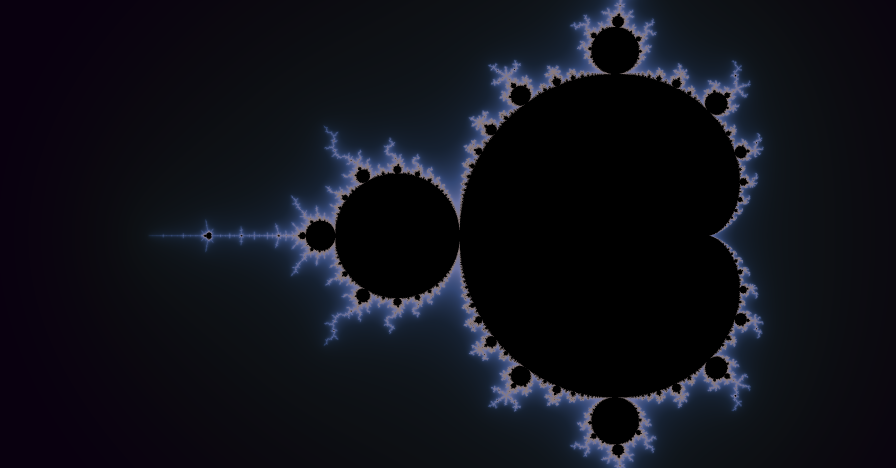
This background is drawn by a Shadertoy shader. Its source:

```glsl
// Mandelbrot set in black, ringed by pale filaments on a dark blue-violet field.
// Each sample iterates z*z + c, turns its smooth escape level into a colour,
// and a small grid of samples per pixel smooths the fine edges.

const int MAX_STEPS = 200;
const int GRID = 3;
const float VIEW_HEIGHT = 1.881;
const vec2 VIEW_CENTER = vec2(-0.797, 0.007);
const float BAILOUT = 65536.0;

const vec3 VIOLET   = vec3(0.035, 0.000, 0.060);
const vec3 DUSK     = vec3(0.043, 0.035, 0.060);
const vec3 SLATE    = vec3(0.050, 0.060, 0.075);
const vec3 DEEP     = vec3(0.060, 0.082, 0.105);
const vec3 HALO     = vec3(0.085, 0.130, 0.195);
const vec3 BLUE     = vec3(0.200, 0.280, 0.460);
const vec3 LAVENDER = vec3(0.420, 0.450, 0.640);
const vec3 SAND     = vec3(0.540, 0.480, 0.480);

// Closed forms for the main cardioid and the disc to its left
bool insideMainBodies(vec2 c) {
    float y2 = c.y * c.y;
    float p = c.x - 0.25;
    float q = p * p + y2;
    bool cardioid = q * (q + p) < 0.25 * y2;
    bool disc = dot(c + vec2(1.0, 0.0), c + vec2(1.0, 0.0)) < 0.0625;
    return cardioid || disc;
}

// Continuous escape level; negative when the orbit stays bounded
float escapeLevel(vec2 c) {
    if (insideMainBodies(c)) return -1.0;
    vec2 z = vec2(0.0);
    for (int i = 1; i <= MAX_STEPS; i++) {
        z = vec2(z.x * z.x - z.y * z.y, 2.0 * z.x * z.y) + c;
        float r2 = dot(z, z);
        if (r2 > BAILOUT) return max(float(i) - log2(0.5 * log2(r2)), 0.0);
    }
    return -1.0;
}

float ramp(float a, float b, float x) {
    return clamp((x - a) / (b - a), 0.0, 1.0);
}

// Palette from the far field to the boundary
vec3 levelColor(float level) {
    if (level < 0.0) return vec3(0.0);
    vec3 color = mix(VIOLET, DUSK, ramp(1.0, 1.75, level));
    color = mix(color, SLATE, ramp(1.75, 2.6, level));
    color = mix(color, DEEP, ramp(2.6, 4.3, level));
    color = mix(color, HALO, ramp(4.3, 7.5, level));
    color = mix(color, BLUE, ramp(7.5, 13.0, level));
    color = mix(color, LAVENDER, ramp(13.0, 22.0, level));
    return mix(color, SAND, ramp(22.0, 45.0, level));
}

vec2 toPlane(vec2 pixel) {
    return (pixel - 0.5 * iResolution.xy) / iResolution.y * VIEW_HEIGHT + VIEW_CENTER;
}

void mainImage(out vec4 fragColor, in vec2 fragCoord) {
    vec3 sum = vec3(0.0);
    for (int j = 0; j < GRID; j++) {
        for (int i = 0; i < GRID; i++) {
            vec2 offset = (vec2(i, j) + 0.5) / float(GRID) - 0.5;
            sum += levelColor(escapeLevel(toPlane(fragCoord + offset)));
        }
    }
    fragColor = vec4(sum / float(GRID * GRID), 1.0);
}
```
